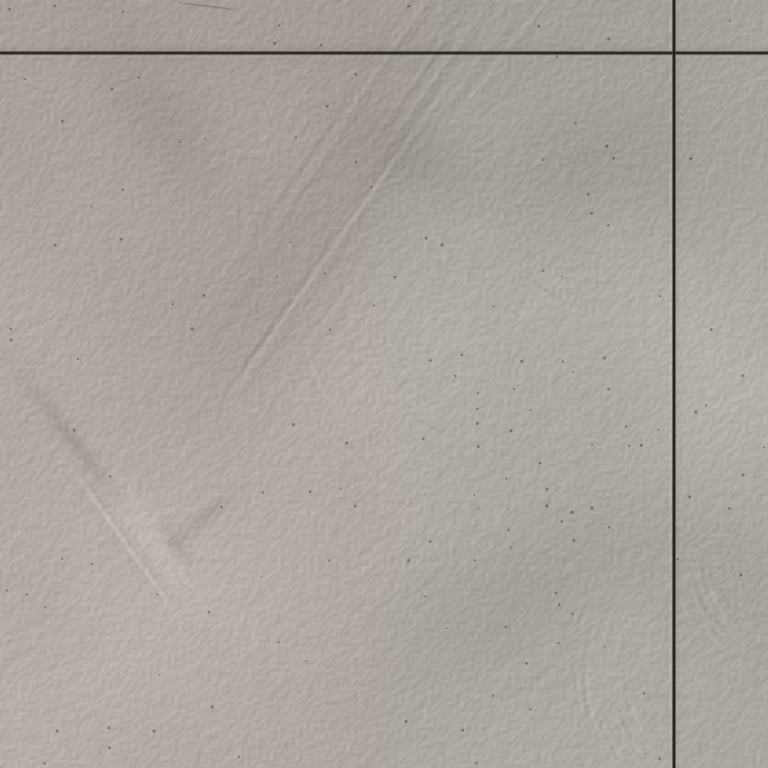
Write a three.js fragment shader that draws this texture.

```glsl
varying vec2 vUv;

const vec3 WARM = vec3(0.688, 0.655, 0.630);
const vec3 COOL = vec3(0.672, 0.659, 0.630);
const vec3 JOINT_DARK = vec3(0.13, 0.105, 0.09);
const vec2 JOINT = vec2(0.8776, 0.9310);
const vec2 JOINT_HALF = vec2(0.0018, 0.0019);
const float JOINT_SOFT = 0.0016;
const float GRAIN_SCALE = 210.0;
const float GRAIN_DEPTH = 0.058;
const float CLOUD_DEPTH = 0.055;
const float STREAK_DEPTH = 0.085;
const float PIT_GRID = 46.0;

float hash(vec2 p) {
  vec3 q = fract(p.xyx * 0.1031);
  q += dot(q, q.yzx + 33.33);
  return fract((q.x + q.y) * q.z);
}

float noise(vec2 p) {
  vec2 i = floor(p), f = fract(p);
  f = f * f * (3.0 - 2.0 * f);
  return mix(mix(hash(i), hash(i + vec2(1.0, 0.0)), f.x),
             mix(hash(i + vec2(0.0, 1.0)), hash(i + 1.0), f.x), f.y);
}

float fbm(vec2 p) {
  float sum = 0.0, amp = 0.5;
  for (int i = 0; i < 5; i++) {
    sum += amp * noise(p);
    p = mat2(0.8, 0.6, -0.6, 0.8) * p * 2.03 + 17.0;
    amp *= 0.5;
  }
  return sum;
}

// Position in a frame whose x axis points along the angle
vec2 frame(vec2 p, vec2 centre, float angle) {
  float c = cos(angle), s = sin(angle);
  p -= centre;
  return vec2(c * p.x + s * p.y, c * p.y - s * p.x);
}

float blob(vec2 p, vec2 centre, vec2 size, float angle) {
  vec2 q = frame(p, centre, angle) / size;
  return exp(-dot(q, q));
}

// Lit side minus shaded side of a noise height field
float relief(vec2 p, vec2 shift) {
  return noise(p) - noise(p + shift);
}

float straightStrokes(vec2 p, vec2 centre, vec2 size, float angle, float density) {
  vec2 q = frame(p, centre, angle);
  vec2 m = q / size;
  float mask = exp(-dot(m * m, m * m));
  float patchy = smoothstep(0.3, 0.7, noise(vec2(q.x * 5.0, q.y * 38.0) + 40.0));
  return mask * patchy * relief(vec2(q.x * 4.0, q.y * density) + 60.0, vec2(0.0, 0.6));
}

// Angle is zero straight below the centre and negative to its left
float arcStrokes(vec2 p, vec2 centre, vec2 band, vec2 sweep) {
  vec2 d = p - centre;
  float r = length(d), a = atan(d.x, -d.y);
  vec2 m = vec2((r - band.x) / band.y, (a - sweep.x) / sweep.y);
  float patchy = smoothstep(0.3, 0.75, noise(vec2(r * 45.0, a * 3.0) + 25.0));
  return exp(-dot(m, m)) * patchy * relief(vec2(r * 170.0, a * 3.5) + 80.0, vec2(0.6, 0.0));
}

float pits(vec2 p) {
  vec2 cell = floor(p * PIT_GRID);
  vec2 spot = 0.2 + 0.6 * vec2(hash(cell + 3.0), hash(cell + 71.0));
  float chance = 0.05 + 0.3 * blob(p, vec2(0.70, 0.34), vec2(0.12, 0.14), 0.0);
  float radius = mix(0.04, 0.11, hash(cell + 29.0));
  float d = length(fract(p * PIT_GRID) - spot);
  return step(hash(cell + 11.0), chance) * (1.0 - smoothstep(radius * 0.4, radius + 0.04, d));
}

float stain(vec2 p) {
  float s = 0.045 * blob(p, vec2(0.42, 0.71), vec2(0.27, 0.09), 0.96);
  s += 0.035 * blob(p, vec2(0.55, 0.79), vec2(0.09, 0.05), -0.4);
  s += 0.045 * blob(p, vec2(0.77, 0.79), vec2(0.12, 0.08), 0.3);
  s += 0.035 * blob(p, vec2(0.21, 0.83), vec2(0.10, 0.05), -0.9);
  s += 0.040 * blob(p, vec2(0.67, 0.22), vec2(0.20, 0.08), 0.5);
  s += 0.030 * blob(p, vec2(0.96, 0.25), vec2(0.09, 0.10), 0.0);
  s += 0.060 * blob(p, vec2(0.10, 0.42), vec2(0.09, 0.010), -0.91);
  s += 0.055 * blob(p, vec2(0.23, 0.29), vec2(0.035, 0.012), -0.95);
  s += 0.045 * blob(p, vec2(0.265, 0.325), vec2(0.05, 0.010), 0.7);
  s += 0.025 * smoothstep(0.55, 1.0, p.y);
  s -= 0.025 * blob(p, vec2(0.52, 0.50), vec2(0.22, 0.13), 0.5);
  s -= 0.035 * blob(p, vec2(0.19, 0.31), vec2(0.09, 0.025), -0.91);
  s -= 0.025 * blob(p, vec2(0.08, 0.14), vec2(0.25, 0.25), 0.0);
  return s - 0.020 * blob(p, vec2(0.93, 0.45), vec2(0.10, 0.20), 0.0);
}

float line(float d, float halfWidth) {
  return 1.0 - smoothstep(halfWidth - JOINT_SOFT, halfWidth + JOINT_SOFT, abs(d));
}

void main() {
  vec2 p = vUv;
  vec3 color = mix(WARM, COOL, smoothstep(0.2, 0.8, p.x + 0.15 * (fbm(p * 3.0) - 0.5)));

  // Broad mottling and fine plaster grain
  float light = CLOUD_DEPTH * (fbm(p * 4.0 + 7.0) - 0.48) - stain(p);
  light += GRAIN_DEPTH * relief(p * GRAIN_SCALE, vec2(0.45, -0.45));
  light += 0.4 * GRAIN_DEPTH * relief(p * GRAIN_SCALE * 0.45 + 9.0, vec2(0.4, -0.4));

  // Trowel marks
  float marks = straightStrokes(p, vec2(0.44, 0.73), vec2(0.34, 0.085), 0.96, 150.0);
  marks += 0.7 * straightStrokes(p, vec2(0.65, 0.97), vec2(0.13, 0.07), 0.9, 130.0);
  marks += straightStrokes(p, vec2(0.18, 0.31), vec2(0.11, 0.04), -0.95, 160.0);
  marks += 0.7 * arcStrokes(p, vec2(0.66, 0.62), vec2(0.25, 0.08), vec2(-0.8, 0.65));
  marks += 0.9 * arcStrokes(p, vec2(0.82, 0.79), vec2(0.23, 0.05), vec2(-0.9, 0.6));
  marks += 0.9 * arcStrokes(p, vec2(0.96, 0.12), vec2(0.18, 0.06), vec2(-1.5, 0.6));
  marks += 0.8 * arcStrokes(p, vec2(1.06, 0.28), vec2(0.15, 0.04), vec2(-1.1, 0.5));
  light += STREAK_DEPTH * marks;
  light -= 0.13 * line(p.y - 0.992 + 0.12 * (p.x - 0.27), 0.001)
         * smoothstep(0.045, 0.02, abs(p.x - 0.27));
  color += light;
  color *= 1.0 - 0.32 * pits(p);

  // Panel joints with pale lower and left lips
  vec2 d = p - JOINT;
  color += 0.07 * line(d.x + 0.0045, 0.001) + 0.05 * line(d.y + 0.0048, 0.001);
  color *= 1.0 - 0.12 * exp(-abs(d.y) * 220.0) - 0.10 * exp(-abs(d.x) * 260.0);
  float gap = max(line(d.x, JOINT_HALF.x), 0.9 * line(d.y, JOINT_HALF.y));
  gl_FragColor = vec4(mix(color, JOINT_DARK, gap), 1.0);
}
```
